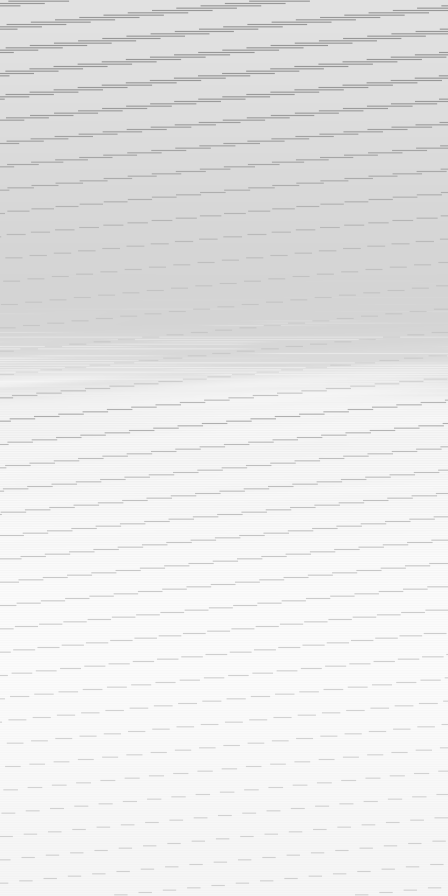
Reproduce this background procedurally as a Shadertoy shader.

```glsl
// Pale grey-to-white backdrop crossed by tilted lines of stepped dashes on fine scan rows.

const float ROWS = 384.0;          // scan rows over the canvas height
const float LINE_GAP = 0.0258;     // vertical distance between tilted lines
const float LINE_SLOPE = 0.096;
const float LINE_START = 0.03125;  // depth of the first line at the left edge

float hash(vec2 p) {
    vec3 q = fract(vec3(p.xyx) * 0.1031);
    q += dot(q, q.yzx + 33.33);
    return fract((q.x + q.y) * q.z);
}

float valueNoise(vec2 p) {
    vec2 cell = floor(p);
    vec2 f = fract(p);
    f = f * f * (3.0 - 2.0 * f);
    float low = mix(hash(cell), hash(cell + vec2(1, 0)), f.x);
    float high = mix(hash(cell + vec2(0, 1)), hash(cell + vec2(1, 1)), f.x);
    return mix(low, high, f.y);
}

// Share of a pixel that lies inside a band of the given half width
float band(float dist, float halfWidth, float pixel) {
    float top = min(dist + 0.5 * pixel, halfWidth);
    float bottom = max(dist - 0.5 * pixel, -halfWidth);
    return max(top - bottom, 0.0) / pixel;
}

// Soft bump around a centre
float bump(float x, float centre, float width) {
    float d = (x - centre) / width;
    return exp(-d * d);
}

// Grey above, white below, with a quick change between them
float backgroundTone(float depth, float wobble) {
    float upper = mix(0.882, 0.832, smoothstep(0.0, 0.34, depth));
    upper += 0.04 * smoothstep(0.35, 0.43, depth);
    float lower = mix(0.95, 0.978, smoothstep(0.44, 0.70, depth));
    lower -= 0.02 * smoothstep(0.74, 1.0, depth);
    return mix(upper, lower, smoothstep(0.40, 0.45, depth + wobble));
}

// Dashes appear where a tilted line meets the centre of a scan row
float dashMask(float x, float rowDepth, float lengthInRows, float pixel) {
    float level = (rowDepth + LINE_SLOPE * x - LINE_START) / LINE_GAP;
    float dist = (fract(level + 0.5) - 0.5) * LINE_GAP * ROWS;
    return band(dist, 0.5 * lengthInRows, pixel * LINE_SLOPE);
}

float dashLength(float depth) {
    float len = mix(2.5, 0.7, smoothstep(0.0, 0.30, depth));
    len += 0.35 * smoothstep(0.38, 0.44, depth);
    return len - 0.5 * smoothstep(0.60, 0.95, depth);
}

float dashStrength(float depth) {
    float top = 0.23 * (1.0 - smoothstep(0.05, 0.36, depth));
    float bottom = mix(0.20, 0.14, smoothstep(0.5, 0.9, depth));
    return top + 0.06 + (bottom - 0.06) * smoothstep(0.41, 0.455, depth);
}

void mainImage(out vec4 fragColor, in vec2 fragCoord) {
    vec2 pos = fragCoord / iResolution.y;
    float depth = 1.0 - pos.y;
    float pixelInRows = ROWS / iResolution.y;

    float row = floor(depth * ROWS);
    float inRow = fract(depth * ROWS) - 0.5;
    float rowDepth = (row + 0.5) / ROWS;
    float rowCover = band(inRow, 0.25, pixelInRows);

    // Base tone with slanted soft streaks around the change of tone
    float slanted = depth + 0.065 * pos.x;
    float streak = valueNoise(vec2(pos.x * 3.0, slanted * 110.0)) - 0.5;
    float tone = backgroundTone(depth, 0.022 * streak);
    tone += 0.035 * streak * bump(depth, 0.43, 0.055);
    tone += 0.012 * streak * bump(depth, 0.55, 0.07);

    // Broken white threads on the scan rows
    float thread = valueNoise(vec2(pos.x * 6.0 + 37.0 * hash(vec2(row, 4.0)), row));
    float density = smoothstep(0.33, 0.43, depth);
    thread = smoothstep(0.8 - 0.6 * density, 1.0 - 0.45 * density, thread);
    float threadAmount = 0.55 * thread * bump(depth, 0.41, 0.05);
    tone = mix(tone, 0.97, threadAmount * rowCover);

    // Faint row texture on the white part
    float rowShade = mix(0.03, 0.014, smoothstep(0.5, 0.75, depth));
    tone -= rowShade * smoothstep(0.43, 0.47, depth) * (rowCover - 0.5);

    // Stepped dashes, darkest at the top and just below the change of tone
    float dash = dashMask(pos.x, rowDepth, dashLength(rowDepth), pixelInRows);
    float strength = dashStrength(rowDepth) + 0.06 * bump(rowDepth, 0.465, 0.025);
    tone -= dash * rowCover * strength;

    fragColor = vec4(vec3(clamp(tone, 0.0, 1.0)), 1.0);
}
```
